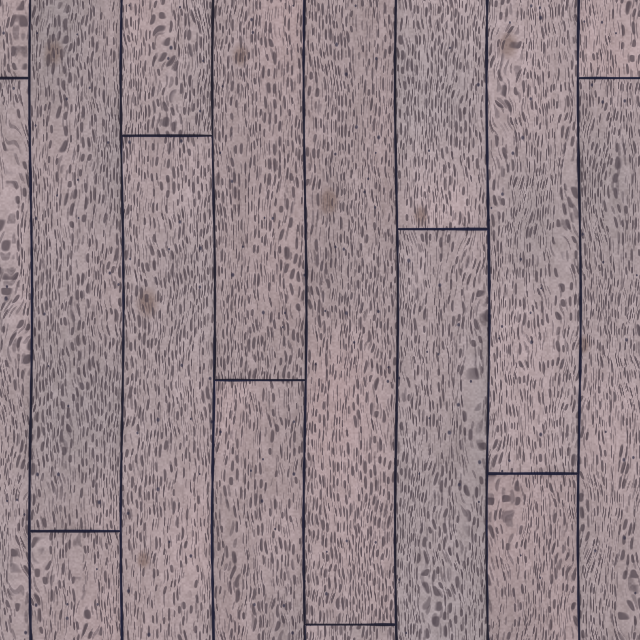
A WebGL 1 fragment shader for this texture:

```glsl
precision highp float;
// Weathered greyish-pink oak floor: vertical boards with dark pore dashes and thin joints.
uniform vec2 u_resolution;

const float LANES = 7.0;
const float LANE_SHIFT = 0.048;
const float GAP = 0.0015;                      // half width of the gaps
const vec2 PORE_GRID = vec2(165.0, 42.0);      // coarse pore cells per canvas
const vec2 STREAK_GRID = vec2(290.0, 34.0);    // fine streak cells per canvas
const float PORE_STRENGTH = 0.78;
const float STREAK_STRENGTH = 0.36;
const vec3 WOOD_MID = vec3(0.60, 0.55, 0.56);
const vec3 WOOD_LIGHT = vec3(0.735, 0.68, 0.70);
const vec3 PORE_COLOR = vec3(0.285, 0.245, 0.275);
const vec3 GAP_COLOR = vec3(0.12, 0.11, 0.15);
const vec3 KNOT_COLOR = vec3(0.44, 0.35, 0.32);
const vec3 SPECK_COLOR = vec3(0.21, 0.20, 0.27);
const vec3 WARM_TINT = vec3(1.045, 0.985, 0.97);
const vec3 COOL_TINT = vec3(0.965, 0.985, 0.985);

float hash(vec2 p) {
  vec3 q = fract(vec3(p.xyx) * 0.1031);
  q += dot(q, q.yzx + 33.33);
  return fract((q.x + q.y) * q.z);
}

float valueNoise(vec2 p) {
  vec2 i = floor(p), f = fract(p);
  f = f * f * (3.0 - 2.0 * f);
  return mix(mix(hash(i), hash(i + vec2(1.0, 0.0)), f.x),
             mix(hash(i + vec2(0.0, 1.0)), hash(i + 1.0), f.x), f.y);
}

// Layered sines, about -2 to 2
float waves(vec2 p) {
  float sum = 0.0, amp = 1.0;
  for (int i = 0; i < 4; i++) {
    sum += amp * sin(p.x + 1.3 * sin(p.y));
    p = mat2(1.3, 0.8, -0.8, 1.3) * p + 2.7;
    amp *= 0.58;
  }
  return sum;
}

// One tapered dash per cell, with columns shifted against each other
float dashes(vec2 p, float density) {
  p.y += 9.0 * hash(vec2(floor(p.x), 3.0));
  vec2 cell = floor(p);
  vec2 f = fract(p) - 0.5;
  float width = mix(0.22, 0.42, hash(cell + 17.0));
  float len = mix(0.24, 0.50, hash(cell + 41.0));
  f.x += (hash(cell + 73.0) - 0.5) * 0.22;
  float d = length(vec2(f.x / width, f.y * f.y / (len * len)));
  float rank = hash(cell);
  return (1.0 - smoothstep(0.45, 1.15, d)) * smoothstep(rank - 0.1, rank + 0.1, density);
}

// Scattered soft spots, one candidate per cell
float spots(vec2 p, float chance, float radius) {
  vec2 cell = floor(p);
  vec2 center = 0.5 + 0.4 * (vec2(hash(cell + 5.0), hash(cell + 29.0)) - 0.5);
  float d = length(fract(p) - center) / (radius * mix(0.5, 1.0, hash(cell + 61.0)));
  return (1.0 - smoothstep(0.25, 1.0, d)) * step(hash(cell + 11.0), chance);
}

void main() {
  vec2 uv = gl_FragCoord.xy / u_resolution;
  float pixel = 1.0 / u_resolution.y;

  // Boards: one end joint in each lane
  float across = (uv.x - LANE_SHIFT) * LANES + 0.015 * sin(uv.y * 9.0);
  float lane = mod(floor(across), LANES);
  float joint = fract(0.17 + 0.618 * lane);
  float seed = hash(vec2(lane + 2.0, 7.0 + 5.0 * step(joint, uv.y)));
  float sideDist = (0.5 - abs(fract(across) - 0.5)) / LANES;
  float edge = min(sideDist, abs(uv.y - joint));

  // Grain coordinate, bent into arches by the layered sines
  vec2 local = uv + 13.0 * seed;
  float bend = mix(0.003, 0.013, hash(vec2(seed * 91.0, 2.0)));
  float u = uv.x + bend * waves(local * vec2(38.0, 9.0));
  u += 0.0011 * sin(uv.y * 95.0 + 4.0 * waves(local * vec2(20.0, 6.0)));
  vec2 grain = vec2(u, uv.y);
  vec2 cellShift = floor(vec2(50.0, 80.0) * seed);

  // Wood body: mottling, fibres and board tint
  float mottle = valueNoise(local * vec2(22.0, 7.0));
  float patches = valueNoise(local * vec2(9.0, 5.0) + 40.0);
  float fibre = valueNoise(grain * vec2(230.0, 60.0) + cellShift);
  float speckle = valueNoise(uv * 340.0);
  vec3 color = mix(WOOD_MID, WOOD_LIGHT, 0.35 * mottle + 0.25 * patches + 0.4 * fibre);
  color *= mix(COOL_TINT, WARM_TINT, clamp(0.7 * seed + 0.5 * patches - 0.1, 0.0, 1.0));
  color *= 0.96 + 0.08 * hash(vec2(seed * 57.0, 9.0));
  float knot = spots(uv * vec2(7.0, 5.0) + 3.0, 0.28, 0.16);
  color = mix(color, KNOT_COLOR, 0.5 * knot);

  // Pores gather along growth rings and in patches
  float rings = sin(u * 310.0 + 3.0 * mottle);
  float density = 0.30 + 0.35 * mottle + 0.30 * (1.0 - patches) + 0.17 * rings;
  float streaks = dashes(grain * STREAK_GRID + cellShift, density);
  float pores = dashes(grain * PORE_GRID + cellShift, density);
  color = mix(color, PORE_COLOR, STREAK_STRENGTH * streaks);
  color = mix(color, PORE_COLOR, PORE_STRENGTH * pores * (0.7 + 0.3 * speckle));
  color = mix(color, SPECK_COLOR, 0.75 * spots(uv * vec2(62.0, 48.0), 0.05, 0.24));
  color += 0.07 * (speckle - 0.5);

  // Gaps with a faint worn shadow
  float wear = valueNoise(uv * vec2(30.0, 45.0));
  color *= 1.0 - 0.22 * wear * exp(-edge * 220.0);
  float gapWidth = GAP * (0.65 + 0.7 * wear);
  float gap = 1.0 - smoothstep(gapWidth - 0.5 * pixel, gapWidth + pixel, edge);
  vec3 gapTone = GAP_COLOR + vec3(-0.02, 0.0, 0.06) * patches;
  color = mix(color, gapTone, 0.92 * gap);

  gl_FragColor = vec4(clamp(color, 0.0, 1.0), 1.0);
}
```
